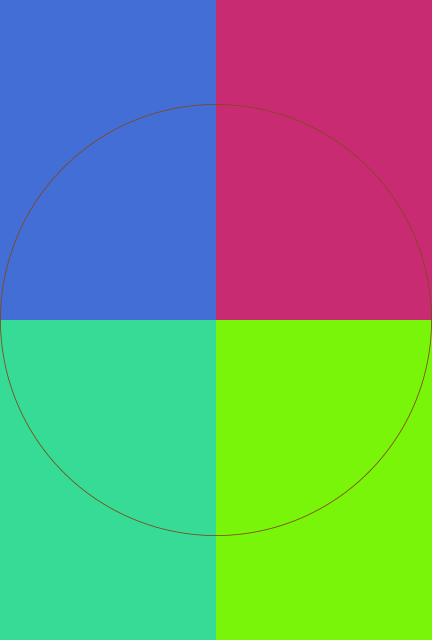
This background is drawn by a WebGL 2 fragment shader. Its source:

```glsl
#version 300 es
precision highp float;
// Four flat colour quadrants meeting at the canvas centre, with a thin brown
// ring spanning the full width. Quadrants are blended by edge coverage and the
// ring is the distance to a circle, all in units of the canvas width.

uniform vec2 u_resolution;
out vec4 fragColor;

const vec3 BLUE  = vec3(0.26, 0.43, 0.84);
const vec3 PINK  = vec3(0.79, 0.17, 0.45);
const vec3 MINT  = vec3(0.21, 0.86, 0.59);
const vec3 LIME  = vec3(0.47, 0.96, 0.03);
const vec3 BROWN = vec3(0.50, 0.28, 0.10);

const float RING_RADIUS = 0.499;
const float RING_WIDTH = 0.0019;

// Share of a pixel on the positive side of an edge.
float coverage(float dist, float pixel) {
    return clamp(dist / pixel + 0.5, 0.0, 1.0);
}

// Colour of the quadrant holding p, softened across the seams.
vec3 quadrants(vec2 p, float pixel) {
    float right = coverage(p.x, pixel);
    float top = coverage(p.y, pixel);
    return mix(mix(MINT, LIME, right), mix(BLUE, PINK, right), top);
}

// Coverage of a circular line, also correct when thinner than a pixel.
float ring(vec2 p, float radius, float width, float pixel) {
    float dist = length(p) - radius;
    return coverage(dist + 0.5 * width, pixel) - coverage(dist - 0.5 * width, pixel);
}

void main() {
    float pixel = 1.0 / u_resolution.x;
    vec2 p = (gl_FragCoord.xy - 0.5 * u_resolution) * pixel;

    vec3 color = quadrants(p, pixel);
    color = mix(color, BROWN, ring(p, RING_RADIUS, RING_WIDTH, pixel));
    fragColor = vec4(color, 1.0);
}
```
